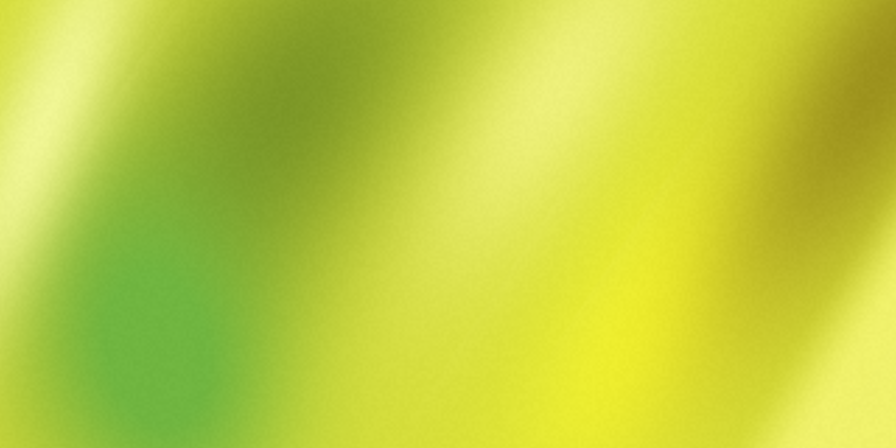
This background is drawn by a Shadertoy shader. Its source:

```glsl
// Soft diagonal beams of lime, olive and yellow light with fine streaks.

const vec3 BASE_LIME   = vec3(0.84, 0.87, 0.22);
const vec3 OLIVE       = vec3(0.49, 0.59, 0.15);
const vec3 LEAF_GREEN  = vec3(0.44, 0.71, 0.25);
const vec3 PALE_CREAM  = vec3(0.95, 0.97, 0.60);
const vec3 PALE_LEMON  = vec3(0.93, 0.94, 0.48);
const vec3 SUN_YELLOW  = vec3(0.97, 0.97, 0.18);
const vec3 DARK_GOLD   = vec3(0.58, 0.53, 0.10);
const vec3 CORNER_PALE = vec3(0.94, 0.945, 0.42);

const vec2 CANVAS = vec2(2.0, 1.0);
const vec2 STREAK_AXIS = vec2(0.555, 0.832);
const vec4 STREAK_OFFSETS = vec4(-0.22, 0.727, 0.905, 1.528);
const vec4 STREAK_CENTERS = vec4(0.82, 1.02, 1.20, 1.30);
const float STREAK_LENGTH = 0.40;
const float STREAK_EDGE = 0.012;
const float STREAK_FADE = 0.035;
const float STREAK_STRENGTH = 0.09;
const float GRAIN_CELLS = 160.0;
const float GRAIN_STRENGTH = 0.018;

// Elliptical falloff; radii run along and across the tilt in degrees.
float glow(vec2 p, vec2 center, vec2 radii, float tilt) {
    float a = radians(tilt);
    vec2 axis = vec2(cos(a), sin(a));
    vec2 d = p - center;
    vec2 q = vec2(dot(d, axis), dot(d, vec2(axis.y, -axis.x))) / radii;
    return exp(-dot(q, q));
}

float hash(vec2 cell) {
    vec3 h = fract(vec3(cell.xyx) * 0.1031);
    h += dot(h, h.yzx + 33.33);
    return fract((h.x + h.y) * h.z);
}

float valueNoise(vec2 p) {
    vec2 cell = floor(p);
    vec2 f = fract(p);
    f = f * f * (3.0 - 2.0 * f);
    float low = mix(hash(cell), hash(cell + vec2(1.0, 0.0)), f.x);
    float high = mix(hash(cell + vec2(0.0, 1.0)), hash(cell + 1.0), f.x);
    return mix(low, high, f.y);
}

// Thin lit edges that fade to the right and towards their ends.
float streaks(vec2 p) {
    float across = dot(p, vec2(STREAK_AXIS.y, -STREAK_AXIS.x));
    float along = dot(p, STREAK_AXIS);
    float light = 0.0;
    for (int i = 0; i < 4; i++) {
        float d = across - STREAK_OFFSETS[i];
        float t = (along - STREAK_CENTERS[i]) / STREAK_LENGTH;
        float ridge = smoothstep(-0.5 * STREAK_EDGE, 0.5 * STREAK_EDGE, d);
        light += ridge * exp(-max(d, 0.0) / STREAK_FADE - t * t);
    }
    return light;
}

void mainImage(out vec4 fragColor, in vec2 fragCoord) {
    vec2 p = fragCoord / iResolution.xy * CANVAS;
    vec3 color = BASE_LIME;

    // Shaded left half
    color = mix(color, OLIVE, glow(p, vec2(0.62, 0.74), vec2(0.70, 0.30), 56.0));
    float green = 1.2 * glow(p, vec2(0.35, 0.22), vec2(0.40, 0.26), 100.0);
    color = mix(color, LEAF_GREEN, min(green, 1.0));

    // Pale beams
    color = mix(color, PALE_CREAM, 0.95 * glow(p, vec2(0.10, 0.73), vec2(0.60, 0.12), 67.0));
    color = mix(color, PALE_LEMON, glow(p, vec2(1.25, 0.81), vec2(0.50, 0.17), 57.0));

    // Warm right half
    color = mix(color, SUN_YELLOW, glow(p, vec2(1.47, 0.30), vec2(0.50, 0.20), 60.0));
    color = mix(color, DARK_GOLD, 0.88 * glow(p, vec2(1.98, 0.85), vec2(0.65, 0.20), 58.0));

    // Lit lower right corner
    float corner = dot(p - vec2(2.0, 0.53), vec2(0.85, -0.52));
    color = mix(color, CORNER_PALE, smoothstep(-0.05, 0.10, corner));

    // Streaks and faint grain
    color = mix(color, PALE_LEMON, STREAK_STRENGTH * streaks(p));
    color += GRAIN_STRENGTH * (valueNoise(p * GRAIN_CELLS) - 0.5);

    fragColor = vec4(clamp(color, 0.0, 1.0), 1.0);
}
```
